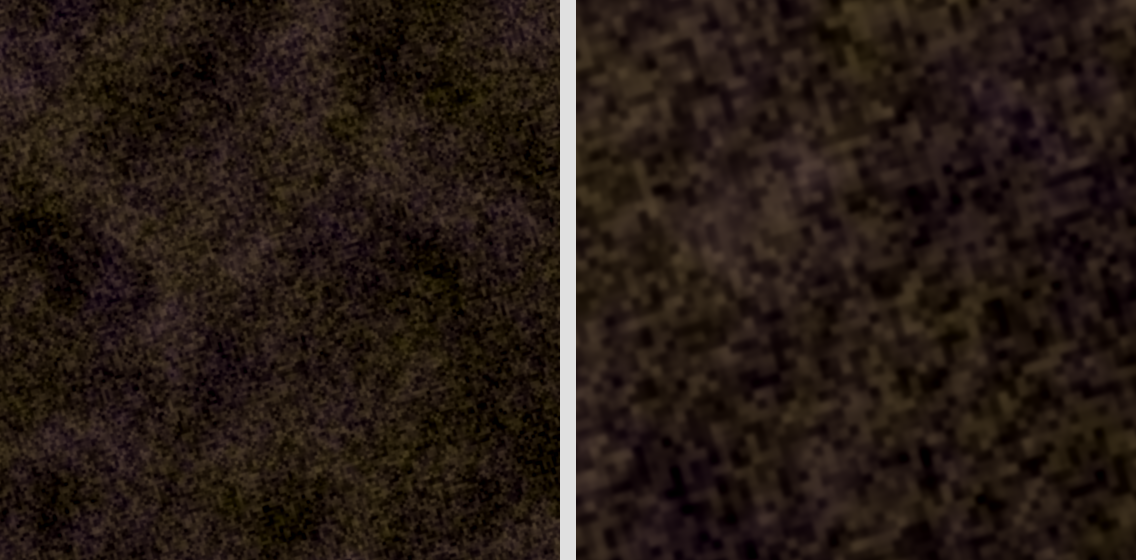
Left, the full canvas; right, a detail of the centre.
Give the GLSL for this texture, as a WebGL 2 fragment shader.

```glsl
#version 300 es
precision highp float;
// Dark, damp soil: fine soft grain over faint cloudy patches.
// Layers of rotated value noise set the lightness, and a second set
// drifts the hue between violet-grey and olive.

uniform vec2 u_resolution;
out vec4 fragColor;

const vec3 SOIL_COLOR = vec3(0.128, 0.085, 0.058); // mean colour
const vec3 TONE_RANGE = vec3(0.050, 0.045, 0.033); // change per unit of tone
const vec3 TINT_RANGE = vec3(0.001, -0.003, 0.013); // olive (-) to violet (+)
const float PATCH_SCALE = 8.0;    // cloudy patches across the canvas
const float TINT_SCALE = 6.0;     // hue patches across the canvas
const float SPECK_SCALE = 42.0;   // small hue specks
const float COARSE_GRAIN = 92.0;  // grain cells across the canvas
const float FINE_GRAIN = 165.0;
const float PATCH_STRENGTH = 0.50;
const float GRAIN_STRENGTH = 0.86;
const float SPECK_STRENGTH = 0.55;
const float VIOLET_LIFT = 0.22;   // violet patches are a little lighter
const mat2 TURN = mat2(0.8, 0.6, -0.6, 0.8);

// Integer hash of a lattice cell, from -1 to 1
float hash(ivec2 cell, uint seed) {
    uvec2 q = uvec2(cell) * uvec2(1597334677u, 3812015801u);
    uint h = (q.x ^ q.y ^ (seed * 668265263u)) * 1597334677u;
    h ^= h >> 15;
    h *= 2246822519u;
    h ^= h >> 13;
    return float(h >> 8) / 8388608.0 - 1.0;
}

// Value noise with quintic blending, scaled to about unit deviation
float noise(vec2 p, uint seed) {
    ivec2 cell = ivec2(floor(p));
    vec2 f = fract(p);
    vec2 w = f * f * f * (f * (f * 6.0 - 15.0) + 10.0);
    float low = mix(hash(cell, seed), hash(cell + ivec2(1, 0), seed), w.x);
    float high = mix(hash(cell + ivec2(0, 1), seed), hash(cell + ivec2(1, 1), seed), w.x);
    return mix(low, high, w.y) * 2.3;
}

// Octaves of noise, each turned to hide the lattice
float clouds(vec2 p, uint seed) {
    float sum = 0.0;
    float weight = 0.82;
    for (uint i = 0u; i < 4u; i++) {
        p = TURN * p;
        sum += weight * noise(p, seed + i);
        p *= 2.03;
        weight *= 0.58;
    }
    return sum;
}

// Two close sizes of grain on lattices at different angles
float grain(vec2 uv) {
    float coarse = noise(TURN * uv * COARSE_GRAIN, 21u);
    float fine = noise(TURN * TURN * uv * FINE_GRAIN, 22u);
    return 0.58 * coarse + 0.81 * fine;
}

void main() {
    vec2 uv = gl_FragCoord.xy / u_resolution.y;

    // Hue: broad patches with smaller specks
    float hue = clouds(uv * TINT_SCALE, 41u);
    float specks = noise(TURN * uv * SPECK_SCALE, 61u);
    float tint = hue + SPECK_STRENGTH * specks;

    // Lightness: patches and grain
    float tone = PATCH_STRENGTH * clouds(uv * PATCH_SCALE, 1u)
               + GRAIN_STRENGTH * grain(uv)
               + VIOLET_LIFT * hue;

    vec3 color = SOIL_COLOR + TONE_RANGE * tone + TINT_RANGE * tint;
    fragColor = vec4(clamp(color, 0.0, 1.0), 1.0);
}
```
